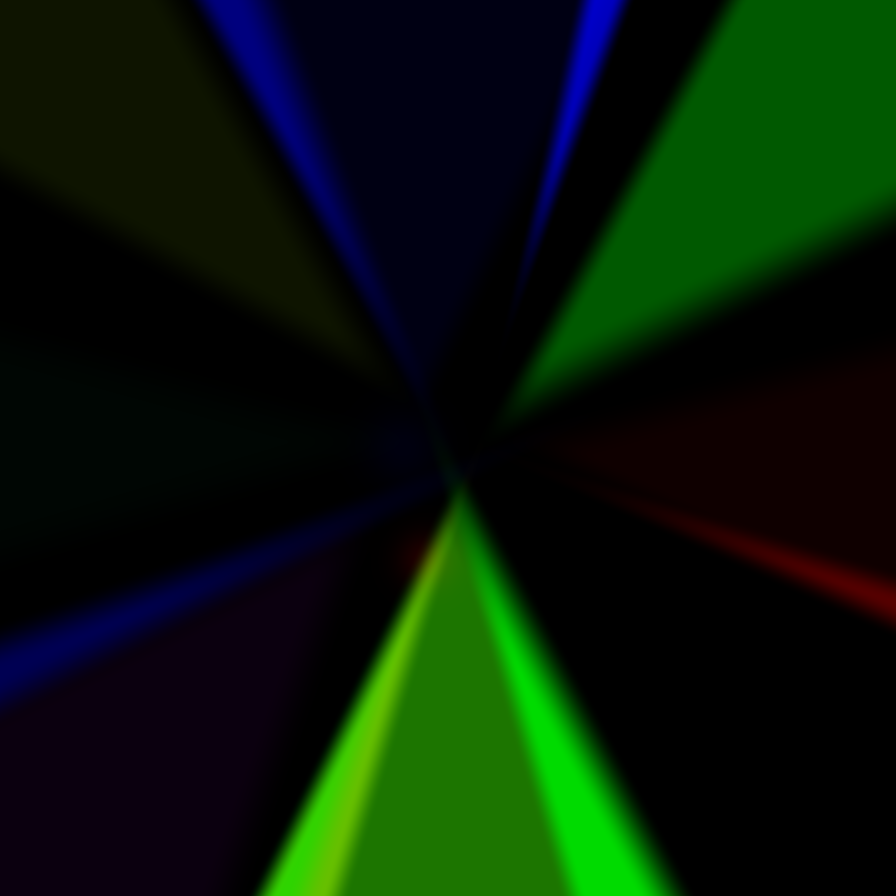
Give the GLSL for this background, as a Shadertoy shader.

```glsl
// Soft coloured beams fanning out of a dark centre.
// Each beam is a sector: two half planes meeting at an apex, with blurred edges.
// Broad dim sectors are summed with narrow bright ones along their rims.

float cross2(vec2 a, vec2 b) {
    return a.x * b.y - a.y * b.x;
}

// Coverage of the sector swept counterclockwise from one rim point to the other.
// soft holds the half width of the blur on each of the two edges.
float sector(vec2 p, vec2 apex, vec2 rimA, vec2 rimB, vec2 soft) {
    vec2 q = p - apex;
    float dA = cross2(normalize(rimA - apex), q);
    float dB = cross2(q, normalize(rimB - apex));
    return smoothstep(-soft.x, soft.x, dA) * smoothstep(-soft.y, soft.y, dB);
}

float glow(vec2 p, vec2 centre, float radius) {
    vec2 q = (p - centre) / radius;
    return exp(-dot(q, q));
}

// Green beam below, with a yellow left rim and a bright right rim
vec3 lowerBeam(vec2 p) {
    vec3 c = vec3(0.11, 0.46, 0.0)
        * sector(p, vec2(0.016, -0.12), vec2(-0.414, -1.0), vec2(0.49, -1.0), vec2(0.03, 0.06));
    c += vec3(-0.11, 0.40, 0.0)
        * sector(p, vec2(0.03, -0.15), vec2(0.28, -1.0), vec2(0.49, -1.0), vec2(0.03, 0.06));
    c += vec3(0.29, 0.29, 0.0)
        * sector(p, vec2(-0.01, -0.20), vec2(-0.414, -1.0), vec2(-0.25, -1.0), vec2(0.03));
    c += vec3(-0.22, 0.08, 0.0)
        * sector(p, vec2(-0.14, -0.46), vec2(-0.414, -1.0), vec2(-0.32, -1.0), vec2(0.04));
    c.r += 0.13 * glow(p, vec2(-0.05, -0.25), 0.06);
    return max(c, 0.0);
}

// Navy beam above, with a blue streak along each side
vec3 upperBeam(vec2 p) {
    float blue = 0.075
        * sector(p, vec2(-0.06, 0.115), vec2(0.36, 1.0), vec2(-0.54, 1.0), vec2(0.04));
    blue += 0.42
        * sector(p, vec2(-0.154, 0.297), vec2(-0.414, 1.0), vec2(-0.552, 1.0), vec2(0.06, 0.03));
    blue += 0.72
        * sector(p, vec2(0.185, 0.44), vec2(0.393, 1.0), vec2(0.307, 1.0), vec2(0.025));
    return vec3(0.0, 0.0, blue);
}

// Flat green beam at the upper right, dim red beam at the right
vec3 rightBeams(vec2 p) {
    float green = 0.35
        * sector(p, vec2(0.146, 0.10), vec2(1.0, 0.536), vec2(0.635, 1.0), vec2(0.07, 0.035));
    float red = 0.06
        * sector(p, vec2(0.21, 0.0), vec2(1.0, -0.372), vec2(1.0, 0.22), vec2(0.04, 0.06));
    red += 0.28
        * sector(p, vec2(0.432, -0.133), vec2(1.0, -0.39), vec2(1.0, -0.31), vec2(0.035));
    return vec3(red, green, 0.0);
}

// Olive, teal, blue and purple beams, from the upper left down
vec3 leftBeams(vec2 p) {
    vec3 c = vec3(0.055, 0.08, 0.0)
        * sector(p, vec2(-0.154, 0.167), vec2(-0.62, 1.0), vec2(-1.0, 0.63), vec2(0.05));
    c += vec3(0.0, 0.022, 0.01)
        * sector(p, vec2(-0.167, 0.016), vec2(-1.0, 0.245), vec2(-1.0, -0.237), vec2(0.06));
    c += vec3(0.0, 0.0, 0.32)
        * sector(p, vec2(-0.154, -0.133), vec2(-1.0, -0.44), vec2(-1.0, -0.57), vec2(0.05));
    c += vec3(0.045, 0.0, 0.06)
        * sector(p, vec2(-0.22, -0.20), vec2(-1.0, -0.583), vec2(-0.505, -1.0), vec2(0.06));
    c.b += 0.06 * glow(p, vec2(-0.10, 0.0), 0.08);
    return c;
}

void mainImage(out vec4 fragColor, in vec2 fragCoord) {
    // Canvas spans -1 to 1 on both axes
    vec2 p = 2.0 * fragCoord / iResolution.xy - 1.0;
    vec3 color = lowerBeam(p) + upperBeam(p) + rightBeams(p) + leftBeams(p);
    fragColor = vec4(clamp(color, 0.0, 1.0), 1.0);
}
```
